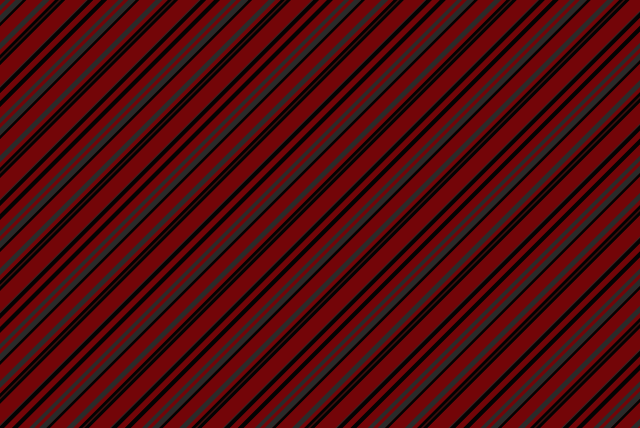
This pattern is drawn by a Shadertoy shader. Its source:

```glsl
// Diagonal regimental stripes: black and charcoal bands on deep red.

// Coverage of a band in a unit repeat, from start to end, softened over one pixel.
float band(float t, float start, float end, float pixel) {
    float offset = fract(t - 0.5 * (start + end) + 0.5) - 0.5;
    return clamp((0.5 * (end - start) - abs(offset)) / pixel + 0.5, 0.0, 1.0);
}

void mainImage(out vec4 fragColor, in vec2 fragCoord) {
    const vec3 red = vec3(0.45, 0.02, 0.03);
    const vec3 black = vec3(0.01, 0.01, 0.01);
    const vec3 charcoal = vec3(0.165, 0.17, 0.165);
    const vec3 rust = vec3(0.24, 0.07, 0.06);

    // Position across the stripes, in repeats; lines rise to the right at 45 degrees
    vec2 p = fragCoord / iResolution.y;
    float period = 0.2637;
    float t = (p.x + 1.0 - p.y - 0.0533) / period;
    float pixel = 1.3 / (iResolution.y * period);

    vec3 color = red;

    // Charcoal: one lone band, then a narrow and a wide one
    float grey = band(t, 0.177, 0.238, pixel)
               + band(t, 0.847, 0.893, pixel)
               + band(t, 0.935, 1.000, pixel);
    color = mix(color, charcoal, min(grey, 1.0));

    // Fine threads: between the close black pair, and ahead of the broad pair
    color = mix(color, rust, band(t, 0.318, 0.340, pixel));
    color = mix(color, charcoal, band(t, 0.562, 0.580, pixel) * 0.8);

    // Black: edge of the wide charcoal, the close pair, the broad pair
    float dark = band(t, 0.000, 0.032, pixel)
               + band(t, 0.285, 0.320, pixel)
               + band(t, 0.338, 0.376, pixel)
               + band(t, 0.575, 0.625, pixel)
               + band(t, 0.695, 0.748, pixel);
    color = mix(color, black, min(dark, 1.0));

    fragColor = vec4(color, 1.0);
}
```
